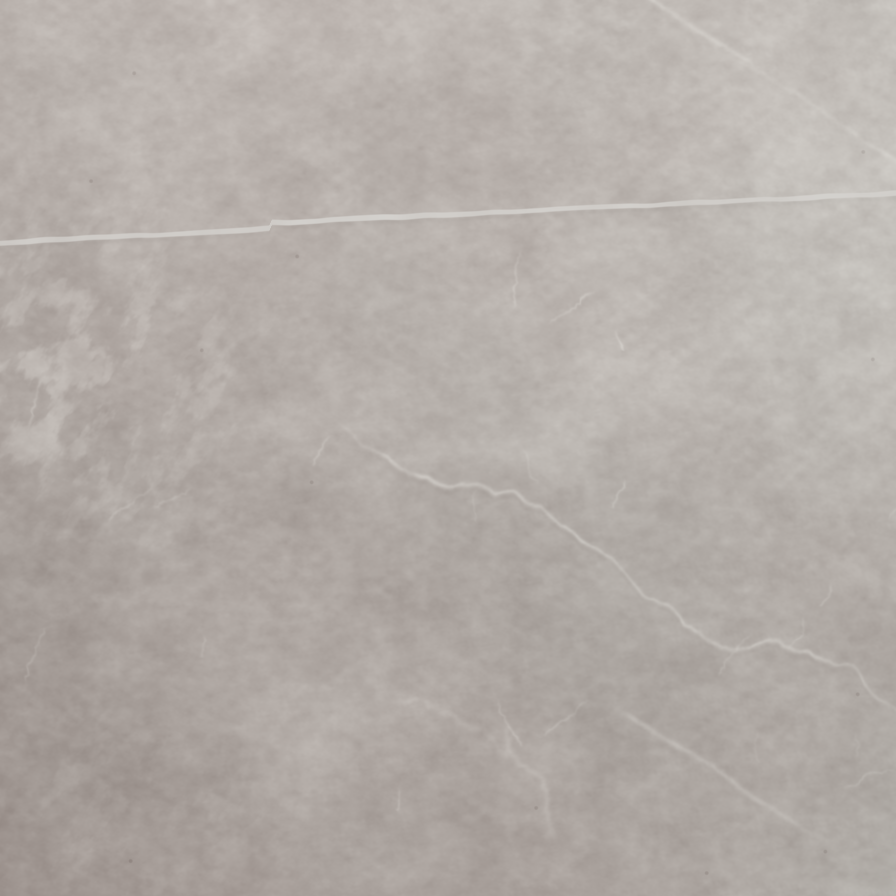
Reproduce this texture procedurally as a Shadertoy shader.

```glsl
// Warm grey stone tiles with cloudy mottling, pale mineral veins and one thin grout joint.

const vec3 STONE_DARK = vec3(0.63, 0.60, 0.58);
const vec3 STONE_LIGHT = vec3(0.75, 0.73, 0.71);
const vec3 GROUT = vec3(0.83, 0.82, 0.805);
const vec3 PINK_CAST = vec3(0.008, -0.003, -0.002);
const int SCRATCHES = 22;

float hash(vec2 p) {
    return fract(sin(dot(p, vec2(127.1, 311.7))) * 43758.5453);
}

float noise(vec2 p) {
    vec2 cell = floor(p), f = fract(p);
    f = f * f * (3.0 - 2.0 * f);
    float low = mix(hash(cell), hash(cell + vec2(1, 0)), f.x);
    float high = mix(hash(cell + vec2(0, 1)), hash(cell + vec2(1, 1)), f.x);
    return mix(low, high, f.y);
}

float fbm(vec2 p, int octaves) {
    float sum = 0.0, amp = 0.5, total = 0.0;
    for (int i = 0; i < octaves; i++) {
        sum += amp * noise(p);
        total += amp;
        amp *= 0.55;
        p = mat2(1.6, 1.2, -1.2, 1.6) * p + 17.3;
    }
    return sum / total;
}

// Soft blob with a Gaussian falloff
float blob(vec2 p, vec2 center, vec2 size) {
    vec2 d = (p - center) / size;
    return exp(-dot(d, d));
}

// Wandering line from a to b that fades at both ends
float vein(vec2 p, vec2 a, vec2 b, float wobble, float bends, float width) {
    float len = length(b - a);
    vec2 dir = (b - a) / len;
    float along = dot(p - a, dir);
    float across = dot(p - a, vec2(-dir.y, dir.x));
    float s = along / len;
    across -= wobble * (fbm(vec2(along * bends, a.x * 71.0), 4) - 0.5);
    float fade = smoothstep(0.0, 0.12, s) * (1.0 - smoothstep(0.75, 1.0, s));
    float strength = 0.45 + 0.75 * noise(vec2(along * 45.0, a.y * 53.0));
    return exp(-across * across / (width * width)) * fade * strength;
}

// Lightness of the bare stone: 0 is dark, 1 is light
float stoneTone(vec2 p) {
    vec2 warp = vec2(fbm(p * 5.0, 4), fbm(p * 5.0 + 31.0, 4)) - 0.5;
    float tone = 0.64 + 0.55 * (p.y - 0.5) + 0.36 * (p.x - 0.5);
    tone += 1.0 * (fbm(p * 3.2 + warp + 4.0, 5) - 0.5);
    tone += 0.10 * smoothstep(0.49, 0.53, fbm(p * 2.3 + warp * 0.7 + 9.0, 3)) - 0.05;
    tone -= 0.22 * blob(p, vec2(0.25, 0.42), vec2(0.20, 0.16));
    tone += 0.20 * blob(p, vec2(0.05, 0.90), vec2(0.20, 0.14));
    tone += 0.55 * (fbm(p * vec2(24.0, 30.0), 4) - 0.5);
    tone += 0.50 * (fbm(p * vec2(85.0, 110.0), 3) - 0.5);
    return tone;
}

// Pale worn flecks, gathered at the left
float frost(vec2 p) {
    float area = blob(p, vec2(0.07, 0.58), vec2(0.20, 0.18));
    area += 0.4 * blob(p, vec2(0.10, 0.10), vec2(0.25, 0.12));
    vec2 q = mat2(0.8, 0.6, -0.6, 0.8) * p;
    return area * smoothstep(0.48, 0.70, fbm(q * vec2(48.0, 26.0), 4));
}

float longVeins(vec2 p) {
    vec2 bent = p - vec2(0.0, 0.02 * cos((p.x - 0.6) * 18.5));
    float v = 0.62 * vein(bent, vec2(0.355, 0.54), vec2(1.08, 0.155), 0.045, 14.0, 0.0026);
    v += 0.13 * vein(bent, vec2(0.355, 0.537), vec2(1.08, 0.152), 0.045, 14.0, 0.011);
    v -= 0.15 * vein(bent + vec2(0.0, 0.006), vec2(0.355, 0.54), vec2(1.08, 0.155), 0.045, 14.0, 0.003);
    v += 0.48 * vein(p, vec2(0.68, 0.218), vec2(0.93, 0.055), 0.012, 16.0, 0.0034);
    v += 0.45 * vein(p, vec2(0.70, 1.02), vec2(0.86, 0.915), 0.010, 16.0, 0.0034);
    v += 0.22 * vein(p, vec2(0.80, 0.95), vec2(1.05, 0.79), 0.015, 14.0, 0.003);
    v += 0.30 * vein(p, vec2(0.55, 0.19), vec2(0.635, 0.05), 0.05, 22.0, 0.004);
    v += 0.22 * vein(p, vec2(0.43, 0.23), vec2(0.58, 0.15), 0.04, 20.0, 0.004);
    return v;
}

float shortScratches(vec2 p) {
    float sum = 0.0;
    for (int i = 0; i < SCRATCHES; i++) {
        float id = float(i) + 1.0;
        vec2 start = vec2(hash(vec2(id, 1.7)), 0.70 * hash(vec2(id, 5.3)));
        float angle = mix(0.4, 2.0, hash(vec2(id, 8.1)));
        float len = mix(0.025, 0.075, hash(vec2(id, 3.9)));
        vec2 end = start + len * vec2(cos(angle), sin(angle));
        sum += mix(0.15, 0.45, hash(vec2(id, 6.2))) * vein(p, start, end, 0.025, 35.0, 0.0019);
    }
    return sum;
}

// Rare tiny dark pits, one candidate per grid cell
float pits(vec2 p) {
    vec2 grid = p * 16.0, cell = floor(grid);
    vec2 center = 0.2 + 0.6 * vec2(hash(cell + 3.0), hash(cell + 7.0));
    float dist = length(fract(grid) - center);
    return step(0.95, hash(cell + 11.0)) * (1.0 - smoothstep(0.015, 0.05, dist));
}

// Signed height above the joint, which steps slightly where two tiles meet
float jointHeight(vec2 p) {
    float left = 0.729 + 0.052 * p.x;
    float right = 0.737 + 0.047 * p.x;
    float rough = 0.0016 * (noise(vec2(p.x * 40.0, 2.0)) - 0.5);
    return p.y - mix(left, right, smoothstep(0.300, 0.304, p.x)) - rough;
}

void mainImage(out vec4 fragColor, in vec2 fragCoord) {
    vec2 p = fragCoord / iResolution.y;
    float pixel = 1.0 / iResolution.y;
    float joint = jointHeight(p);

    // Stone: each side of the joint samples its own pattern
    float tone = stoneTone(p + (joint > 0.0 ? vec2(0.0) : vec2(0.0, 0.004)));
    tone += 0.50 * frost(p) + longVeins(p) + shortScratches(p) - 0.5 * pits(p);
    vec3 color = mix(STONE_DARK, STONE_LIGHT, tone);
    color += PINK_CAST * (1.4 * fbm(p * 3.0 + 50.0, 3) - p.x);

    // Grout joint with a faint shadow under it
    float halfWidth = 0.0024 + 0.0008 * noise(vec2(p.x * 22.0, 6.0));
    color -= 0.02 * blob(vec2(joint, 0.0), vec2(-0.005, 0.0), vec2(0.003, 1.0));
    float grout = 1.0 - smoothstep(halfWidth - pixel, halfWidth + pixel, abs(joint));
    color = mix(color, GROUT, grout * (0.75 + 0.25 * noise(vec2(p.x * 30.0, 9.0))));

    fragColor = vec4(color, 1.0);
}
```
